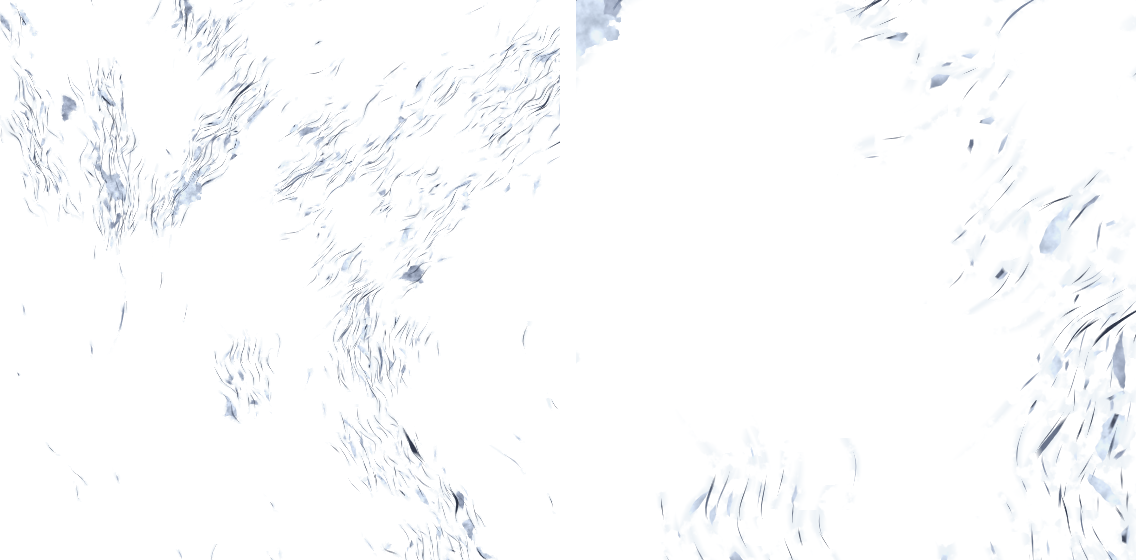
Left, the full canvas; right, a detail of the centre.
Give the GLSL for this texture, as a Shadertoy shader.

```glsl
// White marble broken by drifting veins of blue-grey flakes and thin dark cracks.

vec2 hash2(vec2 p) {
    vec3 q = fract(p.xyx * vec3(0.1031, 0.1030, 0.0973));
    q += dot(q, q.yzx + 33.33);
    return fract((q.xx + q.yz) * q.zy);
}

float noise(vec2 p) {
    vec2 i = floor(p), f = fract(p);
    f = f * f * (3.0 - 2.0 * f);
    return mix(mix(hash2(i).x, hash2(i + vec2(1, 0)).x, f.x),
               mix(hash2(i + vec2(0, 1)).x, hash2(i + vec2(1, 1)).x, f.x), f.y);
}

float fbm(vec2 p) {
    float sum = 0.0, amp = 0.53;
    for (int i = 0; i < 4; i++) {
        sum += amp * noise(p);
        p = mat2(1.6, 1.2, -1.2, 1.6) * p + 7.3;
        amp *= 0.5;
    }
    return sum;
}

// Soft zone around the segment from a to b
float band(vec2 p, vec2 a, vec2 b, float width) {
    vec2 ab = b - a;
    float d = length(p - a - ab * clamp(dot(p - a, ab) / dot(ab, ab), 0.0, 1.0)) / width;
    return exp(-d * d);
}

// How likely a flake is at p: the veins run through an empty ground
float veinDensity(vec2 p) {
    float d = 0.012;
    d = max(d, band(p, vec2(0.00, 0.95), vec2(0.10, 0.62), 0.025));
    d = max(d, 0.9 * band(p, vec2(0.20, 0.83), vec2(0.22, 0.58), 0.045));
    d = max(d, band(p, vec2(0.30, 0.62), vec2(0.44, 0.84), 0.035));
    d = max(d, band(p, vec2(0.34, 0.99), vec2(0.39, 0.92), 0.035));
    d = max(d, 0.8 * band(p, vec2(0.42, 0.60), vec2(0.60, 0.73), 0.030));
    d = max(d, band(p, vec2(0.56, 0.82), vec2(0.57, 0.77), 0.035));
    d = max(d, 0.5 * band(p, vec2(0.66, 0.66), vec2(0.98, 0.86), 0.090));
    d = max(d, 0.8 * band(p, vec2(0.61, 0.54), vec2(0.67, 0.35), 0.050));
    d = max(d, 0.5 * band(p, vec2(0.80, 0.60), vec2(0.74, 0.42), 0.060));
    d = max(d, 0.6 * band(p, vec2(0.46, 0.56), vec2(0.41, 0.31), 0.050));
    d = max(d, 0.8 * band(p, vec2(0.48, 0.14), vec2(0.57, 0.03), 0.018));
    d = max(d, 0.5 * band(p, vec2(0.68, 0.22), vec2(0.78, 0.03), 0.070));
    return d * smoothstep(0.2, 0.55, noise(p * 11.0 + 3.0));
}

// Grain direction: steep at the left, flatter at the right, leaning back below
float flowAngle(vec2 p) {
    float upper = mix(1.9, 0.75, smoothstep(0.05, 0.5, p.x));
    return mix(upper, 2.0, smoothstep(0.55, 0.25, p.y));
}

void mainImage(out vec4 fragColor, in vec2 fragCoord) {
    vec2 uv = fragCoord / iResolution.xy;
    float pixel = 1.0 / iResolution.y;

    // Bend and fray everything with shared noise
    vec2 bent = uv + 0.018 * (vec2(noise(uv * 28.0), noise(uv * 28.0 + 50.0)) - 0.5);
    float fray = fbm(uv * 65.0);
    float mottle = fbm(uv * 130.0 + 20.0);

    vec3 color = vec3(1.0);
    float cells = 8.0;
    for (int layer = 0; layer < 6; layer++) {
        vec2 home = floor(bent * cells);
        for (int k = 0; k < 9; k++) {
            vec2 id = home + vec2(k % 3, k / 3) - 1.0;
            vec2 seed = id + 37.0 * float(layer) + 11.0;
            vec2 center = (id + 0.25 + 0.5 * hash2(seed)) / cells;
            vec2 pick = hash2(seed + 101.3);
            if (pick.x > 0.9 * veinDensity(center)) continue;

            // Flakes are broad, cracks are long and narrow
            vec2 form = hash2(seed + 211.7);
            vec2 look = hash2(seed + 307.1);
            bool crack = pick.y < 0.25 + 0.07 * float(layer);
            float len = mix(0.2, 0.5, form.x) / cells;
            float wide = len * (crack ? mix(0.04, 0.10, form.y) : mix(0.16, 0.48, form.y));
            float angle = flowAngle(center) + (look.x - 0.5) * (crack ? 0.7 : 1.2);
            vec2 axis = vec2(cos(angle), sin(angle));
            vec2 p = bent - center;
            p = vec2(dot(p, axis), dot(p, vec2(-axis.y, axis.x)));

            // Irregular five-sided outline
            float d = -1.0;
            for (int side = 0; side < 5; side++) {
                vec2 r = hash2(seed + 17.0 * float(side) + 401.9);
                float turn = 1.2566 * (float(side) + 0.6 * r.x);
                d = max(d, dot(p / vec2(len, wide), vec2(cos(turn), sin(turn))) - mix(0.4, 1.0, r.y));
            }
            float dist = (d + (fray - 0.46) * (crack ? 0.9 : 1.5)) * wide;
            float cover = clamp(0.5 - dist / pixel, 0.0, 1.0);

            // Pale bruise around the piece, then the piece itself
            float halo = smoothstep(0.004, 0.0, dist) * smoothstep(0.45, 0.6, mottle);
            color = min(color, mix(vec3(1.0), vec3(0.80, 0.86, 0.91), 0.35 * halo));
            vec3 tint = mix(vec3(0.82, 0.87, 0.94), vec3(0.54, 0.58, 0.67), look.y * look.y);
            tint += (mottle - 0.45) * 0.45;
            if (crack) tint = mix(vec3(0.15, 0.18, 0.25), vec3(0.55, 0.60, 0.70), look.y);

            // Dark seam along some of the flakes
            float seam = smoothstep(0.0018, 0.0005, abs(p.y - 0.3 * wide)) * step(0.65, form.x);
            tint = mix(tint, vec3(0.25, 0.28, 0.35), seam * smoothstep(0.4, 0.6, fray));
            color = mix(color, min(color, tint), cover);
        }
        cells *= 1.6;
    }
    fragColor = vec4(clamp(color, 0.0, 1.0), 1.0);
}
```
